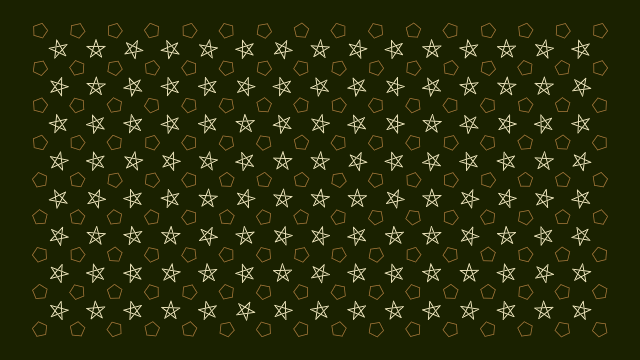
A WebGL 2 fragment shader for this pattern:

```glsl
#version 300 es
precision highp float;

uniform vec2 u_resolution;
out vec4 fragColor;

const float PI = 3.14159265;
const vec3 GROUND = vec3(0.10, 0.13, 0.0);
const vec3 BRONZE = vec3(0.70, 0.50, 0.25);
const vec3 CREAM = vec3(1.0, 0.96, 0.80);
const float PITCH = 0.1037;  // cell size as a share of canvas height

float hash(vec2 p, float seed) {
    vec3 q = fract(vec3(p.xyx + seed) * vec3(0.1031, 0.1030, 0.0973));
    q += dot(q, q.yzx + 33.33);
    return fract((q.x + q.y) * q.z);
}

vec2 rotate(vec2 p, float angle) {
    float c = cos(angle), s = sin(angle);
    return vec2(c * p.x - s * p.y, s * p.x + c * p.y);
}

// Distance to the chords joining every stride-th corner of a pentagon
float pentaChords(vec2 p, float radius, float stride) {
    float halfArc = stride * PI / 5.0;
    float offset = radius * cos(halfArc);
    float halfLength = radius * sin(halfArc);
    float dist = 10.0;
    for (int i = 0; i < 5; i++) {
        vec2 q = rotate(p, float(i) * 0.4 * PI + halfArc);
        float beyond = max(abs(q.x) - halfLength, 0.0);
        dist = min(dist, length(vec2(beyond, q.y - offset)));
    }
    return dist;
}

// Share of a pixel covered by a line, also for lines thinner than a pixel
float lineCoverage(float dist, float width, float pixel) {
    float low = max(dist - 0.5 * pixel, -0.5 * width);
    float high = min(dist + 0.5 * pixel, 0.5 * width);
    return clamp((high - low) / pixel, 0.0, 1.0);
}

// Centred block of figures, each turned by its own amount
float figureGrid(vec2 p, vec2 count, float radius, float stride,
                 float width, float pixel, float seed) {
    vec2 grid = p + 0.5 * count;
    vec2 cell = floor(grid);
    vec2 inside = step(vec2(0.0), cell) * step(cell, count - 1.0);
    float turn = (hash(cell, seed) - 0.5) * 1.0;
    float dist = pentaChords(rotate(fract(grid) - 0.5, turn), radius, stride);
    return lineCoverage(dist, width, pixel) * inside.x * inside.y;
}

void main() {
    float unit = u_resolution.y * PITCH;
    vec2 p = (gl_FragCoord.xy - 0.5 * u_resolution) / unit;
    float pixel = 1.0 / unit;

    // Pentagon outlines, with stars on the points between them
    float pentagons = figureGrid(p, vec2(16.0, 9.0), 0.205, 1.0, 0.019, pixel, 3.0);
    float stars = figureGrid(p, vec2(15.0, 8.0), 0.255, 2.0, 0.024, pixel, 17.0);

    vec3 color = mix(GROUND, BRONZE, pentagons);
    color = mix(color, CREAM, stars);
    fragColor = vec4(color, 1.0);
}
```
